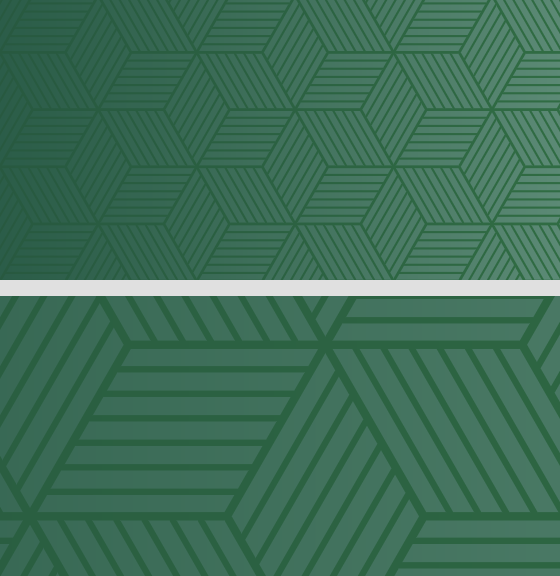
Top: the whole. Bottom: its middle third, enlarged.
Write a WebGL 1 fragment shader that draws this pattern.

```glsl
precision highp float;
// Green rhombille tiling (tumbling blocks) with each rhombus hatched by stripes.
// Skewed lattice coordinates pick the rhombus; stripes and edges are integer
// lines of those coordinates, drawn over a left-to-right gradient.

uniform vec2 u_resolution;

// Lengths are fractions of the canvas height.
const float SIDE = 0.2344;                // horizontal rhombus edge
const float ROW = 0.2042;                 // height of one lattice row
const vec2 STAR = vec2(1.0540, 0.6086);   // a vertex where six rhombi meet
const float STRIPES = 7.0;                // bands per rhombus
const float STRIPE_WIDTH = 0.0076;
const float EDGE_WIDTH = 0.0100;

const vec3 FILL_LEFT = vec3(0.170, 0.365, 0.285);
const vec3 FILL_RIGHT = vec3(0.360, 0.540, 0.460);
const vec3 LINE_LEFT = vec3(0.155, 0.350, 0.252);
const vec3 LINE_RIGHT = vec3(0.190, 0.425, 0.265);
const float GRADIENT_EASE = 1.2;

// Distance to the nearest integer line, in lattice units.
float gridDistance(float c) {
  return abs(c - floor(c + 0.5));
}

// Antialiased coverage of a line at distance d from its centre.
float lineCoverage(float d, float width, float pixel) {
  return clamp(0.5 + (0.5 * width - d) / pixel, 0.0, 1.0);
}

// x: coordinate across the stripes, y: coordinate across the other edge pair.
vec2 rhombusCoords(vec2 lattice) {
  float u = lattice.x;
  float v = lattice.y;
  float w = u + v;
  vec2 cell = floor(lattice);
  vec2 local = lattice - cell;
  float kind = floor(mod(cell.y - cell.x + 0.5, 3.0));
  bool lowerTriangle = local.x + local.y < 1.0;

  if (kind < 0.5) return vec2(v, u);                      // level stripes
  if ((kind < 1.5) == lowerTriangle) return vec2(w, v);   // falling stripes
  return vec2(u, w);                                      // rising stripes
}

void main() {
  float pixel = 1.0 / u_resolution.y;
  vec2 p = gl_FragCoord.xy * pixel;

  // Skew the plane so that rhombus edges fall on integer lines.
  vec2 q = (p - STAR) / vec2(SIDE, ROW);
  vec2 coords = rhombusCoords(vec2(q.x - 0.5 * q.y, q.y));

  // Thin hatching and the heavier rhombus outlines.
  float stripeDistance = gridDistance(coords.x * STRIPES) / STRIPES * ROW;
  float edgeDistance = min(gridDistance(coords.x), gridDistance(coords.y)) * ROW;
  float ink = max(lineCoverage(stripeDistance, STRIPE_WIDTH, pixel),
                  lineCoverage(edgeDistance, EDGE_WIDTH, pixel));

  // Both colours brighten towards the right.
  float across = pow(gl_FragCoord.x / u_resolution.x, GRADIENT_EASE);
  vec3 fill = mix(FILL_LEFT, FILL_RIGHT, across);
  vec3 line = mix(LINE_LEFT, LINE_RIGHT, across);
  gl_FragColor = vec4(mix(fill, line, ink), 1.0);
}
```
